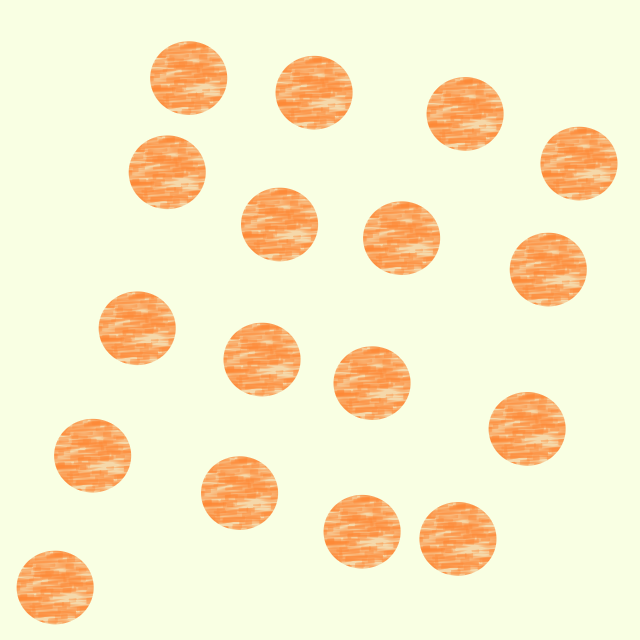
Write a WebGL 2 fragment shader that draws this pattern.

```glsl
#version 300 es
precision highp float;
// Scattered marker-drawn dots on pale paper. Centres come from a jittered
// rank-1 lattice held inside the tile, so only plain paper meets at its edges;
// each dot is hatched with blunt, nearly level strokes of summed ink and grain.

#define DOT_COUNT 17
#define LATTICE_STEP 4
#define LATTICE_SPAN 0.85
#define DOT_RADII vec2(0.0602, 0.0576)
#define JITTER 0.037
#define STROKE_COUNT 110
#define STROKE_INK 0.58
#define STROKE_SOFTNESS 0.02
#define BASE_INK 0.54
#define PAPER vec3(0.976, 1.0, 0.89)
#define INK_DEEP vec3(0.995, 0.53, 0.205)
#define INK_PALE vec3(0.955, 0.90, 0.74)

uniform vec2 u_resolution;
out vec4 fragColor;

// Two random values in 0..1 for an integer cell.
vec2 hash2(ivec2 cell) {
    uvec2 v = uvec2(cell) * 1664525u + 1013904223u;
    v.x += v.y * 1664525u;
    v.y += v.x * 1664525u;
    v ^= v >> 16u;
    v.x += v.y * 1664525u;
    v.y += v.x * 1664525u;
    v ^= v >> 16u;
    return vec2(v & 65535u) / 65535.0;
}

float cornerSlope(ivec2 cell, vec2 offset) {
    float angle = 6.2832 * hash2(cell).x;
    return dot(vec2(cos(angle), sin(angle)), offset);
}

float gradientNoise(vec2 p) {
    ivec2 cell = ivec2(floor(p));
    vec2 f = fract(p);
    vec2 w = f * f * f * (f * (f * 6.0 - 15.0) + 10.0);
    float low = mix(cornerSlope(cell, f),
                    cornerSlope(cell + ivec2(1, 0), f - vec2(1, 0)), w.x);
    float high = mix(cornerSlope(cell + ivec2(0, 1), f - vec2(0, 1)),
                     cornerSlope(cell + ivec2(1, 1), f - vec2(1, 1)), w.x);
    return mix(low, high, w.y);
}

// Offset from the nearest dot centre, in dot radii, wrapped at the edges.
vec2 nearestDot(vec2 uv) {
    vec2 nearest = vec2(100.0);
    for (int i = 0; i < DOT_COUNT; i++) {
        vec2 h = hash2(ivec2(i, 71));
        float angle = 6.2832 * h.x;
        ivec2 site = ivec2(i, i * LATTICE_STEP) % DOT_COUNT;
        vec2 lattice = (vec2(site) + 0.5) / float(DOT_COUNT) - 0.5;
        vec2 centre = 0.5 + LATTICE_SPAN * lattice
                    + JITTER * sqrt(h.y) * vec2(cos(angle), sin(angle));
        vec2 q = (fract(uv - centre + 0.5) - 0.5) / DOT_RADII;
        if (dot(q, q) < dot(nearest, nearest)) nearest = q;
    }
    return nearest;
}

// Summed coverage of the hatching strokes: bars with slightly rounded corners.
float strokeLayers(vec2 q) {
    const float corner = 0.025;
    float layers = 0.0;
    for (int i = 0; i < STROKE_COUNT; i++) {
        vec2 place = hash2(ivec2(i, 137));
        vec2 size = hash2(ivec2(i, 311));
        float row = (float(i) + place.y) / float(STROKE_COUNT);
        vec2 centre = 1.1 * (2.0 * vec2(place.x, row) - 1.0);
        vec2 halfSize = vec2(mix(0.1, 0.55, size.x * size.x),
                             mix(0.035, 0.075, size.y));
        vec2 d = abs(q - centre) - halfSize + corner;
        float dist = length(max(d, 0.0)) + min(max(d.x, d.y), 0.0) - corner;
        layers += 1.0 - smoothstep(-STROKE_SOFTNESS, STROKE_SOFTNESS, dist);
    }
    return layers;
}

vec3 markerColour(vec2 q) {
    q.y -= 0.05 * q.x;
    q.y += 0.015 * gradientNoise(q * vec2(3.0, 5.0) + 40.0);
    float grain = 1.1 * gradientNoise(q * vec2(1.1, 8.0) + 10.0)
                + 1.4 * gradientNoise(q * vec2(1.8, 16.0) + 70.0);
    float ink = BASE_INK + STROKE_INK * strokeLayers(q) + grain + 0.2 * q.y;
    return mix(INK_DEEP, INK_PALE, exp(-max(ink, 0.15)));
}

void main() {
    vec2 uv = gl_FragCoord.xy / u_resolution;
    float pixel = 1.0 / min(u_resolution.x, u_resolution.y);
    vec2 q = nearestDot(uv);
    float inside = (1.0 - length(q)) * DOT_RADII.y;
    float cover = clamp(inside / pixel + 0.5, 0.0, 1.0);
    vec3 colour = PAPER;
    if (cover > 0.0) colour = mix(PAPER, markerColour(q), cover);
    fragColor = vec4(colour, 1.0);
}
```
